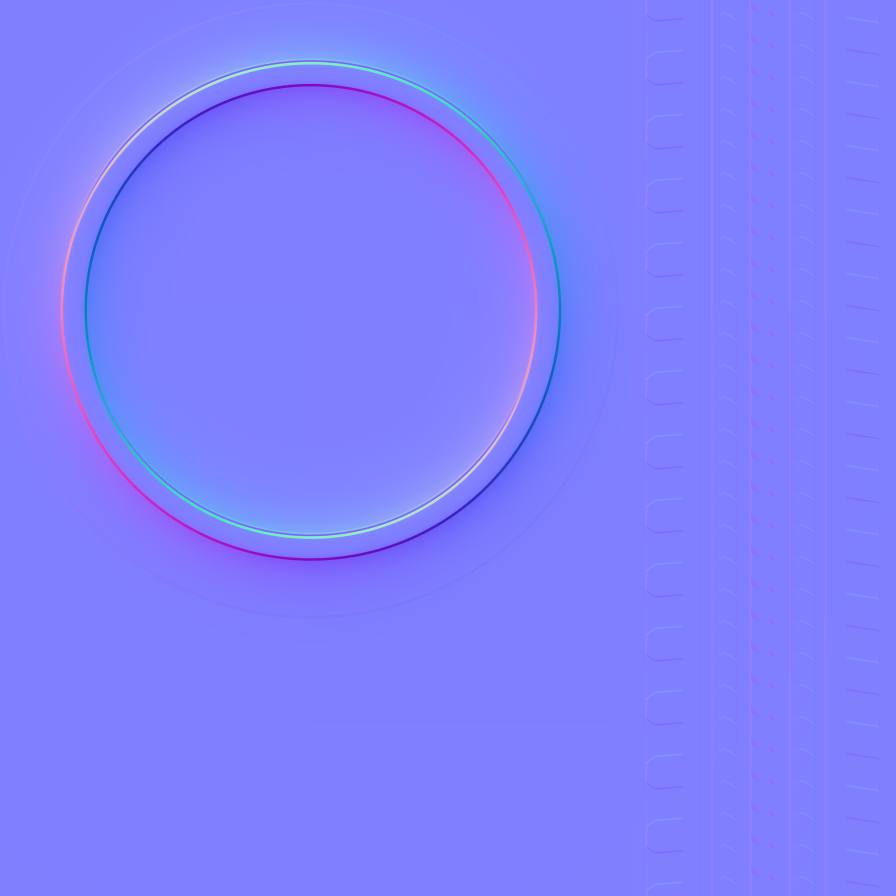
Write a Shadertoy shader that draws this texture map.

```glsl
#define RING_CENTER vec2(0.3470, 0.6536)
#define RING_RADIUS 0.2647
#define RING_HALF 0.01335
#define EDGE_WIDTH 0.0014
#define EDGE_TILT 0.90
#define GLOW_TILT 0.34
#define HALO_RADIUS 0.3425
#define TREAD_ROWS 14.0
#define TREAD_TILT 0.13

// Antialiased stroke of half width w around d = 0
float stroke(float d, float w) {
    return clamp((w - abs(d)) * iResolution.y + 0.5, 0.0, 1.0);
}

float band(float x, float a, float b) {
    return smoothstep(a - 0.001, a + 0.001, x) * (1.0 - smoothstep(b - 0.001, b + 0.001, x));
}

// Signed offset to the nearest of evenly repeated rows
float rowOffset(float y, float period) {
    return mod(y + 0.5 * period, period) - 0.5 * period;
}

// Raised ring: steep edges, soft slopes and a faint outer halo
vec2 ringTilt(vec2 uv) {
    vec2 p = uv - RING_CENTER;
    float r = length(p);
    vec2 slope = vec2(-p.x, p.y) / max(r, 1e-4);
    float t = r - RING_RADIUS;
    float side = t < 0.0 ? -1.0 : 1.0;
    vec2 facing = slope * side;
    float d = abs(t) - RING_HALF;

    float fall = d > 0.0 ? exp(-d / 0.025) : exp(d / 0.0035) * 0.75;
    vec2 tilt = facing * fall * GLOW_TILT;

    // Edges facing up split into a bright, a dark and a pale line
    float split = smoothstep(0.2, 0.75, facing.y);
    tilt = mix(tilt, facing * EDGE_TILT, stroke(d + 0.0022 * split, EDGE_WIDTH));
    tilt = mix(tilt, vec2(0.0, -0.25), split * stroke(d - 0.0003, 0.0008));
    tilt = mix(tilt, facing * 0.6, split * 0.65 * stroke(d - 0.0024, 0.0008));

    return tilt + slope * 0.05 * stroke(r - HALO_RADIUS, 0.0014);
}

// Shoulder grooves with flared mouths on the left, slanted cuts on the right
vec2 shoulderTilt(vec2 uv) {
    float period = 1.0 / TREAD_ROWS;
    float v = 1.0 - uv.y;
    float m = rowOffset(v - 0.041 + 0.08 * max(uv.x - 0.73, 0.0), period);
    float flare = max(0.7305 - uv.x, 0.0) * 0.8;
    float wall = stroke(abs(m) - 0.0176 - flare, 0.0011) * band(uv.x, 0.7214, 0.762);
    vec2 tilt = vec2(flare * 60.0, sign(m)) * wall * TREAD_TILT;

    float block = step(0.0245, abs(m));
    tilt.x += stroke(uv.x - 0.7214, 0.0011) * mix(0.07, 0.17, block);

    float cut = rowOffset(v - 0.0195 - 0.16 * (uv.x - 0.944), period);
    float cutSide = abs(cut) < 0.25 * period ? 1.0 : -1.0;
    float cutLine = stroke(rowOffset(cut, 0.5 * period), 0.0011);
    tilt.y += cutLine * cutSide * band(uv.x, 0.944, 0.981) * 0.11;
    return tilt;
}

// Straight ribs, chevrons and small sipes of the tread centre
vec2 ribTilt(vec2 uv) {
    float period = 0.5 / TREAD_ROWS;
    float v = 1.0 - uv.y;
    vec2 tilt = vec2(0.0);
    for (int i = 0; i < 2; i++) {
        float side = float(i);
        float left = mix(0.798, 0.885, side);
        float x = uv.x - left;
        float roof = abs(x - 0.010) * 0.55;
        float chevron = stroke(rowOffset(v - 0.014 - roof, period), 0.0009);
        tilt += vec2(sign(x - 0.010) * 0.05, 0.08) * chevron * band(x, 0.0, 0.024);

        float strong = stroke(x + 0.0036, 0.0011) + stroke(x - mix(0.0395, 0.0365, side), 0.0011);
        float faint = stroke(x - 0.0236, 0.0009);
        tilt.x += strong * 0.13 - faint * 0.06;

        float sipeX = uv.x - mix(0.842, 0.862, side);
        float sipe = rowOffset(v - 0.010 - 0.006 * side - sipeX * 0.7, period);
        tilt += vec2(0.08, -0.10) * stroke(sipe, 0.0022) * stroke(sipeX, 0.0035);
    }
    tilt.x -= 0.06 * stroke(uv.x - 0.781, 0.0010);
    tilt.x -= 0.05 * stroke(uv.x - 0.982, 0.0010);
    return tilt;
}

void mainImage(out vec4 fragColor, in vec2 fragCoord) {
    vec2 uv = fragCoord / iResolution.xy;
    vec2 tilt = ringTilt(uv) + shoulderTilt(uv) + ribTilt(uv);

    // Shallow seams around the flat panel
    tilt.y -= 0.022 * exp(-abs(uv.y - 0.194) / 0.004) * band(uv.x, 0.0, 0.703);
    tilt.x += 0.025 * exp(-abs(uv.x - 0.711) / 0.004);

    // Pack the surface normal into colour
    tilt /= max(1.0, length(tilt) / 0.95);
    vec3 normal = vec3(tilt, sqrt(1.0 - dot(tilt, tilt)));
    fragColor = vec4(0.5 + 0.5 * normal, 1.0);
}
```
